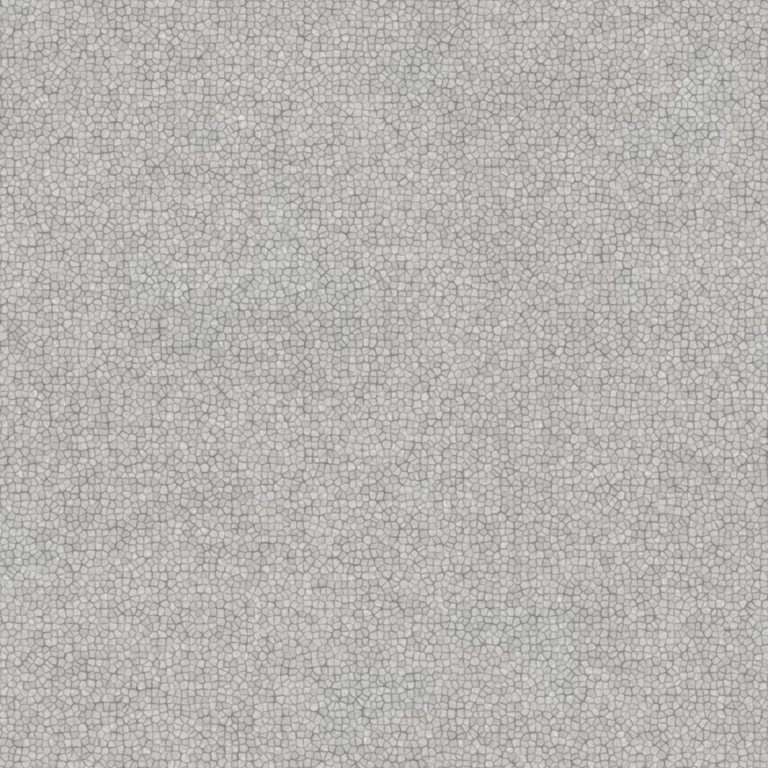
A three.js fragment shader for this texture:

```glsl
// Pale grey surface of tightly packed, slightly flattened grains.
// A jittered Voronoi pattern gives the grains and the dark seams between them;
// each grain has its own tone, with fine speckle and a faint broad mottling.

#define GRAINS 106.0                        // grains across the canvas
#define JITTER 0.76                         // irregularity of the packing
#define SEAM_WIDTH 0.18                     // in grain units
#define SEAM_DEPTH 0.185                    // darkening in the seams
#define TONE_RANGE 0.065                    // tone spread between grains
#define SPECKLE 0.085                       // fine surface roughness
#define MOTTLE 0.022                        // broad light and dark patches
#define GRAIN_COLOR vec3(0.770, 0.760, 0.745)
#define COOL_TINT vec3(-0.010, 0.000, 0.008)
#define SAMPLE_STEP 0.00098                 // antialiasing spread on the canvas

varying vec2 vUv;

float hash(vec2 p) {
  vec3 q = fract(vec3(p.xyx) * 0.1031);
  q += dot(q, q.yzx + 33.33);
  return fract((q.x + q.y) * q.z);
}

vec2 hash2(vec2 p) {
  return vec2(hash(p + 17.0), hash(p + 71.0));
}

float valueNoise(vec2 p) {
  vec2 cell = floor(p);
  vec2 f = fract(p);
  f = f * f * (3.0 - 2.0 * f);
  float low = mix(hash(cell), hash(cell + vec2(1.0, 0.0)), f.x);
  float high = mix(hash(cell + vec2(0.0, 1.0)), hash(cell + vec2(1.0, 1.0)), f.x);
  return mix(low, high, f.y);
}

// Offset from a point to the grain centre of a neighbouring cell
vec2 toCentre(vec2 cell, vec2 f, vec2 offset) {
  return offset + 0.5 + JITTER * (hash2(cell + offset) - 0.5) - f;
}

// x: distance to the seam, y: distance to the centre, zw: grain id
vec4 packedGrains(vec2 p) {
  vec2 cell = floor(p);
  vec2 f = fract(p);
  vec2 nearest = vec2(0.0);
  vec2 nearestOffset = vec2(0.0);
  float nearestSq = 8.0;
  for (int y = -1; y <= 1; y++) {
    for (int x = -1; x <= 1; x++) {
      vec2 offset = vec2(float(x), float(y));
      vec2 r = toCentre(cell, f, offset);
      if (dot(r, r) < nearestSq) {
        nearestSq = dot(r, r);
        nearest = r;
        nearestOffset = offset;
      }
    }
  }
  float seam = 8.0;
  for (int y = -2; y <= 2; y++) {
    for (int x = -2; x <= 2; x++) {
      vec2 r = toCentre(cell, f, nearestOffset + vec2(float(x), float(y)));
      vec2 between = r - nearest;
      if (dot(between, between) > 0.0001) {
        seam = min(seam, dot(0.5 * (r + nearest), normalize(between)));
      }
    }
  }
  return vec4(seam, sqrt(nearestSq), cell + nearestOffset);
}

vec3 grainSurface(vec2 uv) {
  // Slight warp keeps the outlines from being straight
  vec2 p = uv * GRAINS;
  p += 0.16 * (vec2(valueNoise(p * 1.7), valueNoise(p * 1.7 + 40.0)) - 0.5);
  vec4 grain = packedGrains(p);

  // Seams vary in depth; the pits where several grains meet are darkest
  float seam = 1.0 - smoothstep(0.0, SEAM_WIDTH, grain.x);
  float depth = SEAM_DEPTH * mix(0.5, 1.15, valueNoise(p * 1.1 + 9.0));
  float pit = smoothstep(0.48, 0.80, grain.y) * 0.07;

  // Tone of each grain, with rough grit and a few bright flecks
  float tone = TONE_RANGE * (hash(grain.zw + 5.0) - 0.5);
  float grit = SPECKLE * (valueNoise(uv * 330.0) - 0.5);
  float fleck = 0.07 * smoothstep(0.80, 0.95, valueNoise(uv * 240.0 + 60.0));

  // Broad mottling and a hint of cool tint
  float patches = valueNoise(uv * 9.0) + 0.5 * valueNoise(uv * 23.0) - 0.75;
  float cool = smoothstep(0.55, 0.95, valueNoise(uv * 11.0 + 30.0));

  float light = tone + grit + fleck + MOTTLE * patches - seam * depth - pit;
  return GRAIN_COLOR + light + COOL_TINT * cool;
}

void main() {
  // Average four nearby samples for smooth edges
  vec3 color = vec3(0.0);
  for (int y = 0; y < 2; y++) {
    for (int x = 0; x < 2; x++) {
      vec2 offset = vec2(float(x), float(y)) - 0.5;
      color += 0.25 * grainSurface(vUv + offset * SAMPLE_STEP);
    }
  }
  gl_FragColor = vec4(color, 1.0);
}
```
